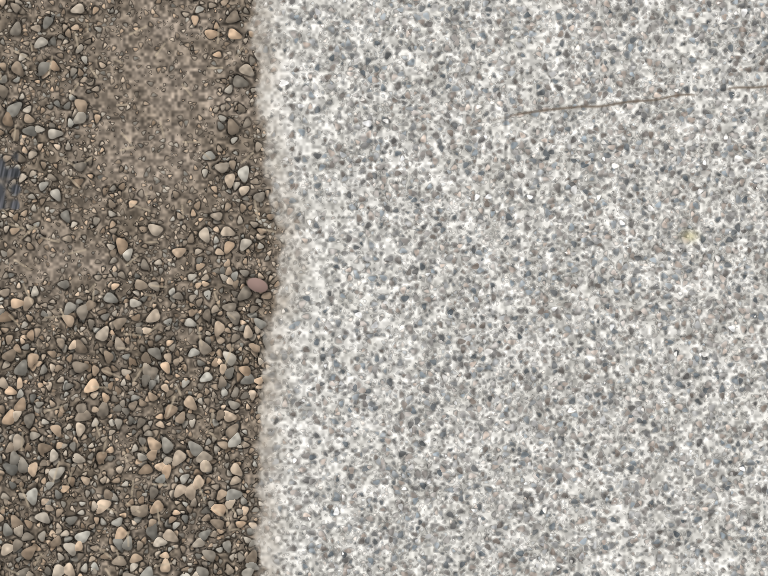
Reproduce this texture procedurally as a WebGL 2 fragment shader.

```glsl
#version 300 es
precision highp float;
// Pebbly soil on the left meets exposed-aggregate concrete on the right.
// Layers of jittered, rotated ellipses form gravel; value noise varies dust,
// density and the border, and short segments scatter straw over the soil.
uniform vec2 u_resolution;
out vec4 fragColor;

const vec3 COOL_PEBBLE = vec3(0.56, 0.55, 0.52), WARM_PEBBLE = vec3(0.66, 0.57, 0.48);
const vec3 COOL_CHIP = vec3(0.50, 0.53, 0.55), WARM_CHIP = vec3(0.67, 0.62, 0.58);

vec3 hash3(vec2 cell, float seed) {
  vec3 h = fract(vec3(cell.xyx + seed * 7.31) * vec3(0.1031, 0.1030, 0.0973));
  h += dot(h, h.yxz + 33.33);
  return fract((h.xxy + h.yzz) * h.zyx);
}

float noise(vec2 p) {
  vec2 c = floor(p), f = fract(p);
  f = f * f * (3.0 - 2.0 * f);
  float low = mix(hash3(c, 1.0).x, hash3(c + vec2(1, 0), 1.0).x, f.x);
  float high = mix(hash3(c + vec2(0, 1), 1.0).x, hash3(c + 1.0, 1.0).x, f.x);
  return mix(low, high, f.y);
}

float fbm(vec2 p) {
  float sum = 0.0, gain = 0.533;
  for (int i = 0; i < 4; i++) {
    sum += gain * noise(p);
    p = p * 2.07 + 11.3;
    gain *= 0.5;
  }
  return sum;
}

mat2 turn(float a) { return mat2(cos(a), sin(a), -sin(a), cos(a)); }

float bell(float x, float centre, float width) {
  float t = (x - centre) / width;
  return exp(-t * t);
}

float spot(vec2 p, vec2 centre, vec2 size) { return bell(length((p - centre) / size), 0.0, 1.0); }

// Topmost stone: inner depth, id, side facing the light, radius.
vec4 stones(vec2 q, float density, float seed) {
  vec4 best = vec4(-2.0, 0.0, 0.0, 0.4);
  for (int k = 0; k < 9; k++) {
    vec2 cell = floor(q) + vec2(k % 3 - 1, k / 3 - 1);
    vec3 r = hash3(cell, seed), s = hash3(cell, seed + 17.0);
    float grown = smoothstep(s.x - 0.08, s.x + 0.08, density);
    float radius = max(mix(0.3, 0.62, r.z) * grown, 0.01);
    vec2 d = (q - cell - 0.5 - 0.75 * (r.xy - 0.5)) / radius;
    vec2 e = turn(s.y * 3.14) * d / vec2(1.2, 0.82);
    float lobes = 1.0 + 0.14 * cos(3.0 * atan(e.y, e.x + 1e-4) + 6.28 * s.z);
    float depth = 1.0 - length(e) * lobes;
    if (depth > best.x) best = vec4(depth, s.z, dot(d, vec2(-0.5, 0.8)), radius);
  }
  return best;
}

// Lays a shaded stone with a contact shadow over the ground.
vec3 layStone(vec3 ground, vec4 stone, vec3 tint, float relief, float pixel) {
  float shadow = smoothstep(-0.45, 0.0, stone.x) * relief;
  float cover = smoothstep(0.0, 1.5 * pixel / stone.w, stone.x);
  vec3 lit = tint * (1.0 + relief * (0.28 * stone.z + 0.12 * stone.x));
  return mix(ground * (1.0 - 0.5 * shadow), lit, cover);
}

vec3 gravel(vec3 ground, vec2 p, float cells, float density, vec3 cool, vec3 warm, float relief) {
  vec4 stone = stones(p * cells, density, cells);
  vec3 tint = mix(cool, warm, fract(stone.y * 7.0)) * (0.72 + 0.52 * fract(stone.y * 37.0));
  return layStone(ground, stone, tint, relief, cells / u_resolution.y);
}

// Scattered short stalks, one per occupied cell.
float straw(vec2 q, float pixel) {
  float mask = 0.0;
  for (int k = 0; k < 9; k++) {
    vec2 cell = floor(q) + vec2(k % 3 - 1, k / 3 - 1);
    vec3 r = hash3(cell, 51.0);
    vec2 d = turn(r.z * 6.28) * (q - cell - r.xy);
    d.x = max(abs(d.x) - 0.12 - 0.25 * r.x, 0.0);
    float line = 1.0 - smoothstep(0.01, 0.03 + pixel, length(d));
    mask = max(mask, line * step(0.5, fract(r.z * 19.0)));
  }
  return mask;
}

vec3 soil(vec2 p, float border) {
  float bare = max(spot(p, vec2(0.29, 0.84), vec2(0.13, 0.19)), 0.8 * spot(p, vec2(0.1, 0.54), vec2(0.09, 0.05)));
  float rim = bell(p.x, border - 0.06, 0.04) * smoothstep(0.2, 0.4, p.y);
  float density = 0.10 + 0.27 * smoothstep(0.62, 0.4, p.y) + 0.3 * rim - 0.6 * bare + 0.5 * fbm(p * 9.0);
  float dust = clamp(0.4 * bare + 0.85 * fbm(p * 24.0), 0.0, 1.0);
  vec3 color = mix(vec3(0.40, 0.36, 0.31), vec3(0.60, 0.55, 0.50), dust) * (0.7 + 0.6 * noise(p * 190.0));
  color = gravel(color, p, 125.0, 0.55 - 0.4 * bare, COOL_PEBBLE, WARM_PEBBLE, 0.55);
  color = gravel(color, p, 74.0, density * 0.85, COOL_PEBBLE, WARM_PEBBLE, 0.8);
  color = gravel(color, p, 46.0, density * 0.75, COOL_PEBBLE, WARM_PEBBLE, 0.85);
  color = mix(color, vec3(0.74, 0.68, 0.59), 0.6 * straw(p * 20.0, 20.0 / u_resolution.y));
  color *= 0.85 + 0.3 * noise(p * 150.0 + 7.0);
  // Frayed dark scrap at the left side.
  vec2 b = max(abs(p - vec2(0.008, 0.685)) - vec2(0.022, 0.045), 0.0);
  float scrap = 1.0 - smoothstep(0.004, 0.012, length(b) + 0.012 * noise(p * 70.0));
  float fibre = noise(turn(0.2) * p * vec2(330.0, 35.0));
  return mix(color, mix(vec3(0.20, 0.21, 0.22), vec3(0.44, 0.44, 0.46), fibre), scrap);
}

vec3 concrete(vec2 p, float border) {
  float inside = p.x - border;
  vec3 color = mix(vec3(0.72, 0.71, 0.68), vec3(0.97, 0.96, 0.94), fbm(p * 42.0));
  float density = mix(0.12, 0.36, smoothstep(0.0, 0.2, inside)) + 0.4 * fbm(p * 12.0);
  color = gravel(color, p, 145.0, density, mix(COOL_CHIP, color, 0.45), mix(WARM_CHIP, color, 0.45), 0.3);
  color = gravel(color, p, 88.0, density * 0.85, COOL_CHIP, WARM_CHIP, 0.35);
  color = gravel(color, p, 68.0, 0.05, vec3(0.85), vec3(0.84, 0.82, 0.79), 0.2);
  color *= 0.80 + 0.42 * noise(p * 180.0);
  // Broken hairline crack, then an ochre fleck and border dust.
  float drop = p.y - 0.785 - 0.122 * (p.x - 0.8) - 0.012 * (noise(p * 22.0) - 0.5);
  float broken = smoothstep(0.78, 0.86, p.x) * smoothstep(0.35, 0.7, noise(p * 17.0));
  color = mix(color, vec3(0.42, 0.37, 0.32), 0.7 * broken * bell(drop, 0.0, 0.0025));
  color = mix(color, vec3(0.76, 0.72, 0.50), 0.5 * spot(p, vec2(1.198, 0.59), vec2(0.014, 0.01)));
  float dust = (1.0 - smoothstep(0.0, 0.07, inside)) * (0.15 + 0.6 * fbm(p * 30.0));
  return mix(color, vec3(0.65, 0.60, 0.54) * (0.8 + 0.4 * noise(p * 160.0)), dust);
}

void main() {
  vec2 p = gl_FragCoord.xy / u_resolution.y;
  float border = 0.430 + 0.033 * bell(p.y, 0.57, 0.14) - 0.015 * smoothstep(0.75, 1.0, p.y);
  border += 0.024 * fbm(vec2(p.y * 18.0, 4.0)) + 0.018 * noise(p * 85.0);
  float paved = smoothstep(-0.008, 0.010, p.x - border);
  vec3 color = mix(soil(p, border), concrete(p, border), paved);
  // Reddish cobble resting against the border.
  vec2 c = turn(0.35) * (p - vec2(0.447, 0.505)) / vec2(0.021, 0.013);
  vec4 cobble = vec4(1.0 - length(c), 0.0, dot(c, vec2(-0.4, 0.7)), 0.013);
  color = layStone(color, cobble, vec3(0.57, 0.48, 0.45), 0.7, 1.0 / u_resolution.y);
  fragColor = vec4(clamp(color, 0.0, 1.0), 1.0);
}
```
